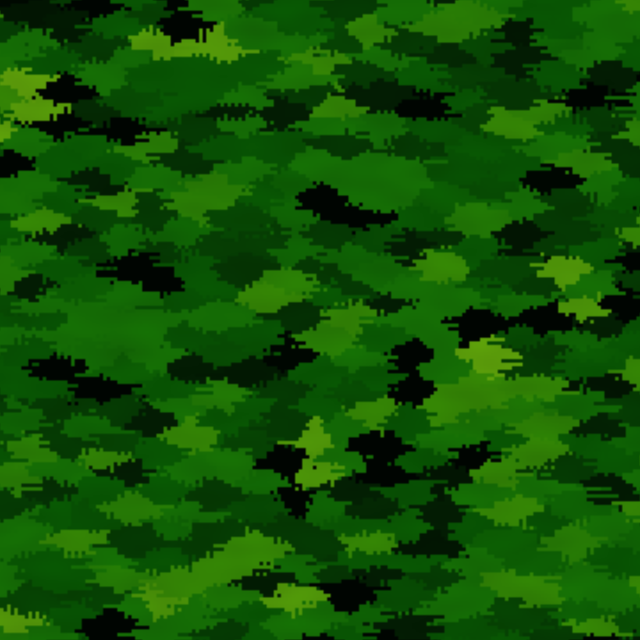
Reproduce this pattern procedurally as a Shadertoy shader.

```glsl
vec2 hash2(vec2 p) {
    p = vec2(dot(p, vec2(127.1, 311.7)), dot(p, vec2(269.5, 183.3)));
    return fract(sin(p) * 43758.545);
}

float gradientNoise(vec2 p) {
    vec2 i = floor(p), f = fract(p);
    vec2 u = f * f * f * (f * (f * 6.0 - 15.0) + 10.0);
    vec2 e = vec2(0.0, 1.0);
    float a = dot(hash2(i) * 2.0 - 1.0, f);
    float b = dot(hash2(i + e.yx) * 2.0 - 1.0, f - e.yx);
    float c = dot(hash2(i + e.xy) * 2.0 - 1.0, f - e.xy);
    float d = dot(hash2(i + e.yy) * 2.0 - 1.0, f - e.yy);
    return mix(mix(a, b, u.x), mix(c, d, u.x), u.y);
}

// Staggered Voronoi cells; the Manhattan metric makes flat diamonds
float diamondTone(vec2 p) {
    p /= vec2(0.1, 0.027);
    float row = floor(p.y), nearest = 1e3, tone = 0.0;
    for (float j = -2.0; j <= 2.0; j++) {
        float r = row + j;
        float stagger = 0.5 * mod(r, 2.0);
        float column = floor(p.x - stagger);
        for (float i = -1.0; i <= 1.0; i++) {
            vec2 id = vec2(column + i, r);
            vec2 jitter = (hash2(id + 17.0) - 0.5) * vec2(0.55, 0.9);
            vec2 d = abs(id + vec2(0.5 + stagger, 0.5) + jitter - p);
            float distance1 = 2.0 * d.x + d.y;
            if (distance1 < nearest) {
                nearest = distance1;
                tone = hash2(id + 53.0).x;
            }
        }
    }
    return tone;
}

// Black through deep greens to yellow-green
vec3 foliage(float t) {
    vec3 c = vec3(0.0, 0.02, 0.005);
    c = mix(c, vec3(0.01, 0.11, 0.01), smoothstep(0.09, 0.12, t));
    c = mix(c, vec3(0.02, 0.22, 0.01), smoothstep(0.15, 0.22, t));
    c = mix(c, vec3(0.03, 0.33, 0.01), smoothstep(0.28, 0.44, t));
    c = mix(c, vec3(0.08, 0.42, 0.02), smoothstep(0.52, 0.68, t));
    c = mix(c, vec3(0.20, 0.51, 0.02), smoothstep(0.80, 0.91, t));
    return mix(c, vec3(0.36, 0.61, 0.04), smoothstep(0.95, 1.0, t));
}

// One grain: rows slip sideways into streaks, columns slip into teeth
vec3 grainColour(vec2 grain) {
    vec2 p = (grain + 0.5) / 180.0;
    float slip = gradientNoise(vec2(p.x * 11.0, grain.y * 7.37));
    float tooth = gradientNoise(vec2(grain.x * 5.37, p.y * 12.0));
    float comb = (mod(grain.x, 2.0) - 0.5) * gradientNoise(p * 14.0 + 9.0);
    vec2 shift = vec2(0.03 * slip + 0.09 * slip * abs(slip), 0.014 * tooth + 0.018 * comb);
    vec3 c = foliage(diamondTone(p + shift));
    return c * (1.0 + 0.12 * gradientNoise(p * vec2(14.0, 30.0)));
}

void mainImage(out vec4 fragColor, in vec2 fragCoord) {
    // Soft blend between neighbouring grains
    vec2 g = fragCoord / iResolution.y * 180.0 - 0.5;
    vec2 base = floor(g), f = smoothstep(0.1, 0.9, fract(g));
    vec3 low = mix(grainColour(base), grainColour(base + vec2(1.0, 0.0)), f.x);
    vec3 high = mix(grainColour(base + vec2(0.0, 1.0)), grainColour(base + 1.0), f.x);
    fragColor = vec4(mix(low, high, f.y), 1.0);
}
```
